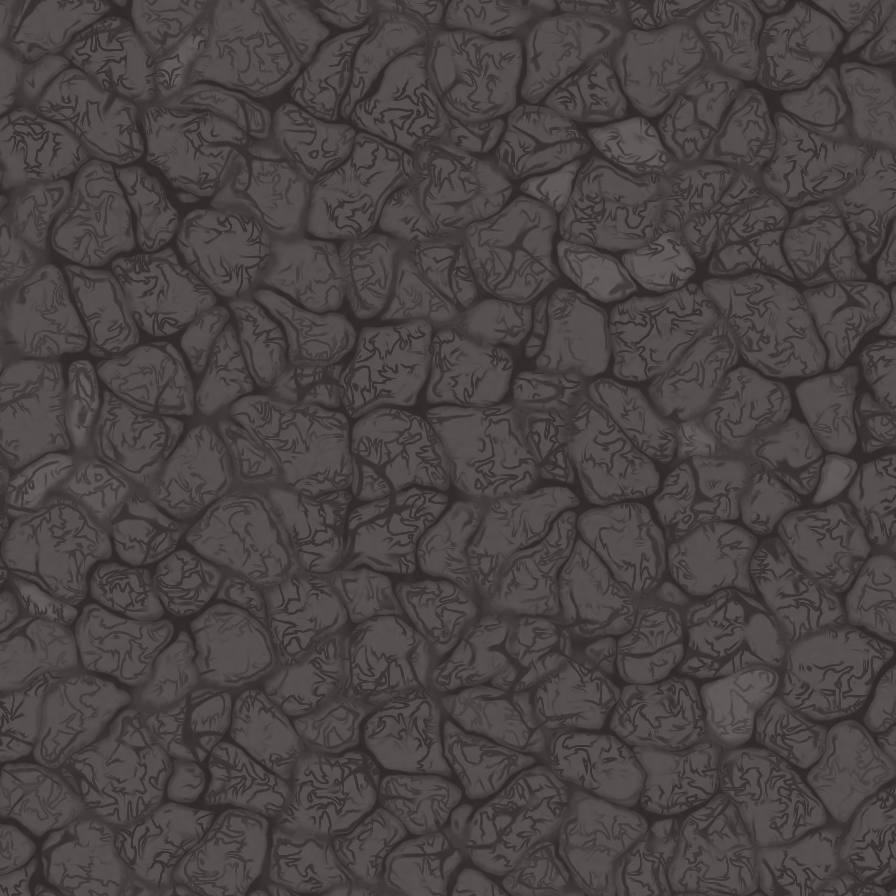
Write a Shadertoy shader that draws this texture.

```glsl
// Dry stone paving: crowded irregular stones with dark joints and fine wiggly cracks.

vec2 hash2(vec2 p) {
    vec2 k = vec2(dot(p, vec2(127.1, 311.7)), dot(p, vec2(269.5, 183.3)));
    return fract(sin(k) * 43758.545);
}

// Layered sines, turned and bent at every octave
float relief(vec2 p) {
    float sum = 0.0, amp = 1.0;
    for (int i = 0; i < 5; i++) {
        p = mat2(0.8, 0.6, -0.6, 0.8) * p * 1.35 + 1.7;
        p += 0.5 * sin(p.yx * 1.1);
        sum += amp * sin(p.x) * sin(p.y);
        amp *= 0.8;
    }
    return sum;
}

// Offset to the seed of a cell; z holds its size weight
vec3 seed(vec2 cell, vec2 p) {
    vec2 jitter = 0.5 + 0.98 * (hash2(cell) - 0.5);
    return vec3(cell + jitter - p, 0.42 * hash2(cell + 57.0).x);
}

// Weighted cells: x is the rounded distance to the joint, yz the stone id
vec3 stones(vec2 p) {
    vec2 base = floor(p), id = base;
    vec3 own = vec3(0.0);
    float best = 1e3;
    for (int y = -2; y <= 2; y++)
    for (int x = -2; x <= 2; x++) {
        vec2 cell = base + vec2(x, y);
        vec3 s = seed(cell, p);
        float power = dot(s.xy, s.xy) - s.z;
        if (power < best) { best = power; own = s; id = cell; }
    }
    float sum = 1e-6;
    for (int y = -2; y <= 2; y++)
    for (int x = -2; x <= 2; x++) {
        vec2 cell = base + vec2(x, y);
        if (cell == id) continue;
        vec3 s = seed(cell, p);
        float power = dot(s.xy, s.xy) - s.z;
        float toJoint = 0.5 * (power - best) / length(s.xy - own.xy);
        sum += exp(-18.0 * toJoint);
    }
    return vec3(-log(sum) / 18.0, id);
}

// Thin strokes of even width along the zero lines of the relief
float cracks(vec2 p, float width) {
    float e = 0.06;
    float h = relief(p);
    vec2 slope = vec2(relief(p + vec2(e, 0.0)), relief(p + vec2(0.0, e))) - h;
    float away = abs(h) * e / (length(slope) + 0.02);
    return 1.0 - smoothstep(0.3 * width, width, away);
}

void mainImage(out vec4 fragColor, in vec2 fragCoord) {
    vec2 uv = fragCoord / iResolution.y;

    // Bent, slightly ragged outlines
    vec2 p = uv * vec2(12.6, 13.4);
    p += 0.12 * sin(p.yx * 2.7 + vec2(0.4, 2.1)) + 0.05 * sin(p.yx * 6.3 + p * 2.0);
    p += 0.022 * vec2(relief(uv * 42.0), relief(uv * 42.0 + 19.0));
    vec3 stone = stones(p);
    float edge = stone.x;
    vec2 trait = hash2(stone.yz + 11.0);

    // Joints that swell, thin out and fade, with a sketchy rim
    float wobble = relief(uv * 26.0 + 5.0);
    float weight = 0.022 + 0.015 * wobble;
    float joint = 1.0 - smoothstep(weight - 0.02, weight + 0.035, edge);
    joint *= mix(0.5, 1.0, smoothstep(-0.9, 0.3, relief(uv * 13.0 + 3.0)));
    float rim = 1.0 - smoothstep(0.02, 0.12, edge);
    rim *= 0.3 + 0.25 * smoothstep(-0.3, 0.5, relief(uv * 60.0));

    // Broken second contour inside the stones
    float ring = abs(edge - 0.12 - 0.035 * relief(uv * 34.0 + trait * 9.0));
    float sketch = 1.0 - smoothstep(0.01, 0.04, ring);
    sketch *= smoothstep(-0.1, 0.6, relief(uv * 22.0 + trait * 20.0));

    // Broken pieces: a finer set of joints over part of the stones
    float shard = stones(p * 1.25 + 31.0).x;
    float split = 1.0 - smoothstep(0.008, 0.06, shard + 0.01 * wobble);
    split *= smoothstep(0.35, 0.6, trait.y) * smoothstep(-0.4, 0.4, relief(uv * 17.0 + 8.0));

    // Surface cracks: some stones are smooth, others rough
    vec2 q = uv * 82.0 + trait * 40.0;
    float patches = smoothstep(-1.0, 0.3, relief(uv * 34.0 + trait * 30.0));
    float vein = cracks(q, 0.19) * patches * mix(0.3, 1.0, sqrt(trait.x));

    float dark = max(max(joint, 0.8 * split), max(0.65 * sketch, 0.8 * vein));
    dark = max(dark, rim);

    // A few of the smallest stones are pale earth
    float pale = 1.0 - smoothstep(0.06, 0.08, hash2(stone.yz + 57.0).x);
    vec3 stoneColor = mix(vec3(0.337, 0.314, 0.313), vec3(0.38, 0.36, 0.36), pale);
    vec3 jointColor = vec3(0.188, 0.172, 0.170);
    vec3 color = mix(stoneColor, jointColor, dark);
    color += 0.004 * relief(uv * 150.0);
    fragColor = vec4(color, 1.0);
}
```
